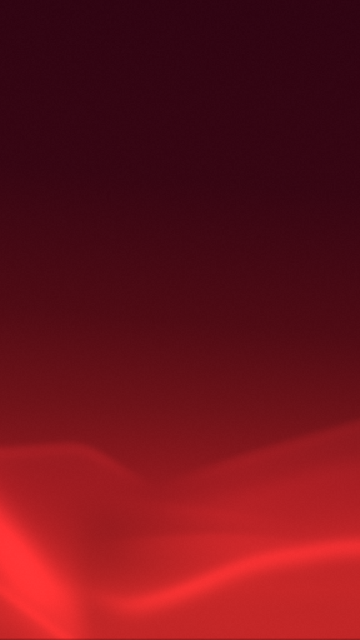
Reproduce this background procedurally as a WebGL 2 fragment shader.

```glsl
#version 300 es
// Dark crimson gradient above softly folded, glowing red veils of light.
precision highp float;

uniform vec2 u_resolution;
out vec4 fragColor;

// Backdrop colours, from the top down
const vec3 NIGHT   = vec3(0.190, 0.016, 0.072);
const vec3 WINE    = vec3(0.218, 0.022, 0.074);
const vec3 MAROON  = vec3(0.315, 0.043, 0.080);
const vec3 GARNET  = vec3(0.440, 0.073, 0.098);
const vec3 CRIMSON = vec3(0.590, 0.100, 0.122);
const vec3 SCARLET = vec3(0.755, 0.148, 0.152);
const vec3 LIGHT   = vec3(1.000, 0.230, 0.220);

const float TILT = 0.05;         // the left side is lit a little higher
const float GRAIN = 0.010;       // grain strength, hides banding
const float GRAIN_CELLS = 288.0; // grain cells across the width

float hash(vec2 p) {
    vec3 q = fract(p.xyx * 0.1031);
    q += dot(q, q.yzx + 33.33);
    return fract((q.x + q.y) * q.z);
}

float noise(vec2 p) {
    vec2 i = floor(p), f = fract(p);
    f = f * f * (3.0 - 2.0 * f);
    return mix(mix(hash(i), hash(i + vec2(1, 0)), f.x),
               mix(hash(i + vec2(0, 1)), hash(i + vec2(1, 1)), f.x), f.y);
}

float linearStep(float a, float b, float v) {
    return clamp((v - a) / (b - a), 0.0, 1.0);
}

float bell(float d, float width) {
    return exp(-d * d / (width * width));
}

// Ridge with its own softness above (d > 0) and below (d < 0)
float ridge(float d, float above, float below) {
    return bell(d, d > 0.0 ? above : below);
}

// Sheet of light that starts at its upper edge and fades downward
float veil(float d, float softness, float depth) {
    return smoothstep(softness, -softness, d) * exp(min(d, 0.0) / depth);
}

vec3 backdrop(vec2 p) {
    float y = p.y + TILT * (p.x - 0.5) * smoothstep(0.2, 0.5, p.y);
    vec3 c = mix(SCARLET, CRIMSON, linearStep(0.08, 0.24, y));
    c = mix(c, GARNET, linearStep(0.24, 0.36, y));
    c = mix(c, MAROON, linearStep(0.36, 0.50, y));
    c = mix(c, WINE, linearStep(0.50, 0.72, y));
    return mix(c, NIGHT, linearStep(0.72, 1.0, y));
}

// Left fold: a flat crest that drops toward the middle
float leftVeil(vec2 p) {
    float crest = 0.297 + 0.006 * smoothstep(0.0, 0.2, p.x)
                - 0.062 * smoothstep(0.20, 0.46, p.x);
    float d = p.y - crest;
    float fade = smoothstep(0.46, 0.25, p.x);
    return fade * (0.09 * veil(d, 0.012, 0.07) + 0.05 * ridge(d, 0.009, 0.013));
}

// Right folds: two sheets that climb toward the right edge
float rightVeil(vec2 p) {
    float fade = smoothstep(0.38, 0.72, p.x);
    float upper = p.y - (0.228 + 0.112 * pow(max(p.x - 0.40, 0.0) / 0.6, 0.85));
    float lower = p.y - (0.215 + 0.065 * smoothstep(0.5, 1.05, p.x));
    return fade * (0.085 * veil(upper, 0.013, 0.13)
                 + 0.030 * ridge(upper, 0.008, 0.014)
                 + 0.055 * veil(lower, 0.022, 0.09));
}

// Bright S-shaped wave across the lower right, with fainter folds over it
float waves(vec2 p) {
    float crest = 0.056 + 0.073 * smoothstep(0.34, 0.80, p.x)
                + 0.018 * smoothstep(0.72, 1.0, p.x)
                + 0.014 * smoothstep(0.36, 0.22, p.x);
    float light = 0.15 * smoothstep(0.20, 0.42, p.x)
                * ridge(p.y - crest, 0.014, 0.020);
    light += 0.05 * smoothstep(0.25, 0.6, p.x) * ridge(p.y - crest, 0.05, 0.025);
    float fold = 0.150 + 0.010 * bell(p.x - 0.6, 0.2);
    light += 0.05 * bell(p.x - 0.58, 0.24) * ridge(p.y - fold, 0.008, 0.025);
    float strand = 0.213 - 0.075 * (p.x - 0.38);
    light += 0.03 * bell(p.x - 0.58, 0.20) * ridge(p.y - strand, 0.010, 0.022);
    return light;
}

// Glow spilling in from the left edge, with a diagonal streak below it
float leftGlow(vec2 p) {
    float d = p.y - (0.170 - 0.62 * p.x);
    float light = 0.26 * smoothstep(0.30, 0.02, p.x) * ridge(d, 0.045, 0.085);
    light += 0.09 * smoothstep(0.27, 0.18, p.x) * ridge(d, 0.09, 0.10);
    float streak = p.y - (0.078 - 0.42 * p.x);
    return light + 0.07 * ridge(streak, 0.012, 0.010);
}

// Dim hollows between the folds
float hollows(vec2 p) {
    float centre = bell(p.x - 0.30, 0.10) * bell(p.y - 0.155, 0.065);
    float corner = bell(p.x - 0.85, 0.22) * bell(p.y - 0.055, 0.030);
    return 0.07 * centre + 0.015 * corner;
}

void main() {
    vec2 p = gl_FragCoord.xy / u_resolution;
    float light = leftVeil(p) + rightVeil(p) + waves(p) + leftGlow(p) - hollows(p);
    light += 0.02 * (noise(p * vec2(5.0, 28.0)) - 0.5) * smoothstep(0.30, 0.10, p.y);
    vec3 color = backdrop(p) + LIGHT * light;
    color *= mix(0.75, 1.0, smoothstep(0.0, 0.004, p.y));
    vec2 cell = floor(p * GRAIN_CELLS * vec2(1.0, u_resolution.y / u_resolution.x));
    color += GRAIN * (hash(cell) - 0.5);
    fragColor = vec4(clamp(color, 0.0, 1.0), 1.0);
}
```
